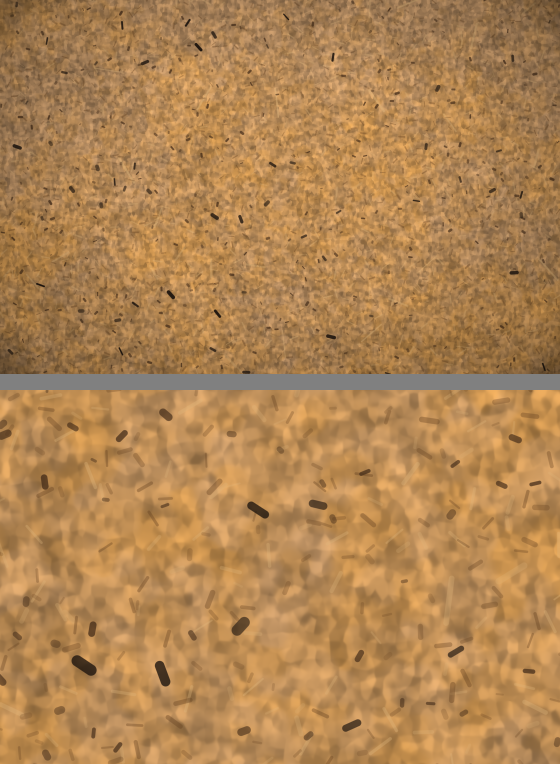
Top: the whole. Bottom: its middle third, enlarged.
Write a WebGL 1 fragment shader that draws this texture.

```glsl
precision highp float;
// Pressed wood fibreboard: fine tan grain, pale fibres, dark specks and shaded corners.
uniform vec2 u_resolution;

vec2 hash(vec2 cell) {
  vec3 q = fract(cell.xyx * vec3(0.1031, 0.1030, 0.0973));
  q += dot(q, q.yzx + 33.33);
  return fract((q.xx + q.yz) * q.zy);
}

// Soft cellular noise, centred on zero: each cell's tone fades into its neighbours.
float cellTone(vec2 p) {
  vec2 base = floor(p);
  float total = 0.0, weights = 0.0;
  for (int y = -1; y <= 1; y++) {
    for (int x = -1; x <= 1; x++) {
      vec2 cell = base + vec2(float(x), float(y));
      vec2 away = p - cell - hash(cell);
      float w = exp(-6.0 * dot(away, away));
      total += w * hash(cell + 57.0).x;
      weights += w;
    }
  }
  return total / weights - 0.5;
}

// Coverage of scattered strokes, one per cell at most; lengths are in cells.
float strokes(vec2 p, float cells, float halfLength, float radius, float density) {
  p *= cells;
  vec2 base = floor(p);
  float edge = 0.7 * cells / u_resolution.y;
  float cover = 0.0;
  for (int y = -1; y <= 1; y++) {
    for (int x = -1; x <= 1; x++) {
      vec2 cell = base + vec2(float(x), float(y));
      vec2 pick = hash(cell + 19.0);
      vec2 look = hash(cell + 83.0);
      vec2 away = p - cell - hash(cell);
      float angle = 6.2832 * look.x;
      vec2 along = vec2(cos(angle), sin(angle));
      float reach = halfLength * (0.3 + 0.7 * look.y);
      float d = length(away - along * clamp(dot(away, along), -reach, reach));
      float r = radius * (0.5 + pick.y);
      float stroke = 1.0 - smoothstep(r - edge, r + edge, d);
      cover = max(cover, stroke * step(pick.x, density) * (0.5 + 0.5 * look.y));
    }
  }
  return cover;
}

void main() {
  vec2 uv = gl_FragCoord.xy / u_resolution;
  vec2 p = gl_FragCoord.xy / u_resolution.y;

  // Ochre towards the bottom, greyer tan towards the top, in loose patches
  float patches = cellTone(p * 5.0 + 3.0) + 0.6 * cellTone(p * 15.0 + 41.0);
  float greyness = 0.25 + 0.5 * uv.y + 0.7 * patches + 0.7 * cellTone(p * 48.0 + 9.0);
  vec3 ochre = vec3(0.73, 0.53, 0.285);
  vec3 greyTan = vec3(0.725, 0.56, 0.39);
  vec3 color = mix(ochre, greyTan, clamp(greyness, 0.0, 1.0));

  // Grain from fine to coarse, drawn out a little along both axes
  float grain = 0.28 * cellTone(p * vec2(150.0, 95.0));
  grain += 0.22 * cellTone(p * vec2(75.0, 120.0) + 200.0);
  grain += 0.14 * cellTone(p * 38.0 + 70.0);
  grain -= 0.10 * patches;
  color *= 1.0 + grain;

  // Pale and brown fibres lying in all directions
  vec3 straw = vec3(0.88, 0.72, 0.49);
  vec3 brown = vec3(0.40, 0.26, 0.13);
  color = mix(color, straw, 0.35 * strokes(p + 2.0, 34.0, 0.40, 0.05, 0.45));
  color = mix(color, straw, 0.45 * strokes(p + 5.0, 11.0, 0.42, 0.022, 0.16));
  color = mix(color, brown, 0.40 * strokes(p + 7.0, 42.0, 0.30, 0.07, 0.45));

  // Small bark flecks and a few nearly black specks
  vec3 bark = vec3(0.25, 0.16, 0.09);
  vec3 char = vec3(0.10, 0.07, 0.05);
  color = mix(color, bark, 0.75 * strokes(p + 11.0, 30.0, 0.12, 0.07, 0.24));
  color = mix(color, char, 0.95 * strokes(p + 13.0, 13.0, 0.13, 0.045, 0.25));

  // Light falls off at the sides and sharply in the corners
  float fromCentre = length((uv - 0.5) * vec2(1.0, 0.9));
  float shade = 0.20 * smoothstep(0.26, 0.60, fromCentre);
  shade += 0.30 * smoothstep(0.56, 0.70, fromCentre);
  gl_FragColor = vec4(color * (1.0 - shade), 1.0);
}
```
